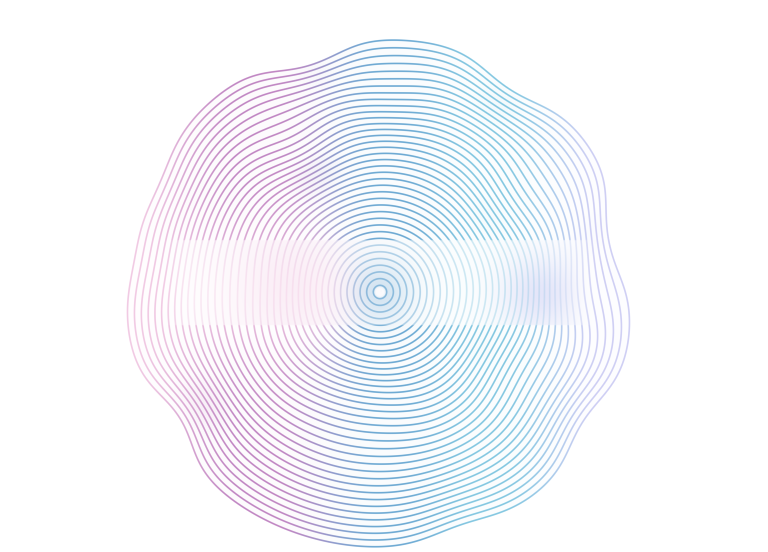
A Shadertoy shader for this background:

```glsl
// Pastel contour rings, dented like a rippled disc, with a pale band across the centre.
#define CENTER vec2(-0.0073, -0.029)
#define RING_COUNT 38.0
#define DISC_RADIUS 0.462
#define LINE_HALF_WIDTH 0.0015
#define DENT_SIZE 0.085
#define BAND_FADE 0.62
#define PINK vec3(0.94, 0.77, 0.88)
#define ORCHID vec3(0.73, 0.48, 0.74)
#define BLUE vec3(0.37, 0.63, 0.81)
#define SKY vec3(0.47, 0.76, 0.87)
#define LAVENDER vec3(0.79, 0.79, 0.95)

// Each dent: angle, distance from the centre, depth
const int DENT_COUNT = 16;
const vec3 DENTS[DENT_COUNT] = vec3[](
    vec3( 0.24, 0.455, 0.036), vec3( 1.00, 0.46, 0.028),
    vec3( 1.87, 0.46,  0.034), vec3( 2.69, 0.45, 0.016),
    vec3(-2.58, 0.44,  0.034), vec3(-1.24, 0.46, 0.016),
    vec3(-0.57, 0.45,  0.026), vec3( 2.08, 0.30, 0.030),
    vec3( 1.53, 0.36,  0.015), vec3( 0.60, 0.30, 0.022),
    vec3( 0.00, 0.36,  0.028), vec3(-0.52, 0.27, 0.020),
    vec3(-1.55, 0.22,  0.012), vec3( 3.10, 0.20, 0.015),
    vec3(-2.00, 0.22,  0.010), vec3( 3.00, 0.42, 0.014));

// Soft round spot
float spot(vec2 offset, float size) {
    return exp(-dot(offset, offset) / (size * size));
}

// Distance from the centre, raised inside each dent so that rings bend inward
float dentedRadius(vec2 p) {
    float radius = length(p);
    for (int i = 0; i < DENT_COUNT; i++) {
        vec3 dent = DENTS[i];
        vec2 place = dent.y * vec2(cos(dent.x), sin(dent.x));
        radius += dent.z * spot(p - place, DENT_SIZE);
    }
    return radius;
}

// Horizontal colour ramp, paler on the left near the middle height
vec3 inkColor(vec2 p) {
    vec3 ink = mix(PINK, ORCHID, smoothstep(-0.46, -0.25, p.x));
    ink = mix(ink, BLUE, smoothstep(-0.19, 0.0, p.x));
    ink = mix(ink, SKY, smoothstep(0.03, 0.18, p.x));
    ink = mix(ink, LAVENDER, smoothstep(0.22, 0.40, p.x));
    float paleSide = 1.0 - smoothstep(-0.12, -0.02, p.x);
    return mix(ink, PINK, paleSide * exp(-p.y * p.y / 0.015));
}

// Soft-edged box across the disc
float bandMask(vec2 p, float pixel) {
    vec2 inside = vec2(0.40, 0.077) - abs(p - vec2(0.0, 0.017));
    return smoothstep(0.0, 0.06, inside.x) * smoothstep(-pixel, pixel, inside.y);
}

void mainImage(out vec4 fragColor, in vec2 fragCoord) {
    float pixel = 1.0 / iResolution.y;
    vec2 p = (fragCoord - 0.5 * iResolution.xy) * pixel - CENTER;
    float spacing = DISC_RADIUS / RING_COUNT;
    float radius = dentedRadius(p);
    float slope = max(length(vec2(dFdx(radius), dFdy(radius))) / pixel, 0.3);

    // Rings of even stroke width
    float ring = floor(radius / spacing + 0.5);
    float gap = abs(radius - ring * spacing) / slope;
    float line = 1.0 - smoothstep(-0.7 * pixel, 0.7 * pixel, gap - LINE_HALF_WIDTH);
    line *= step(0.5, ring) * step(ring, RING_COUNT + 0.5);

    // Tint where rings crowd together
    float disc = 1.0 - smoothstep(DISC_RADIUS - pixel, DISC_RADIUS + pixel, radius);
    float crowding = disc * smoothstep(1.1, 1.7, slope);
    float band = bandMask(p, pixel);
    vec3 ink = inkColor(p);
    vec3 color = mix(vec3(1.0), ink, 0.03 * disc + 0.3 * crowding * (1.0 - 0.6 * band));

    // Glows in the band and around the hub
    color = mix(color, PINK, 0.28 * band * spot(p - vec2(-0.16, 0.01), 0.11));
    color = mix(color, LAVENDER, 0.45 * band * spot(p - vec2(0.29, -0.005), 0.07));
    float hub = spot(p, 0.055) * smoothstep(0.006, 0.014, length(p));
    color = mix(color, ink, 0.25 * hub);

    float strength = 0.9 * (1.0 - BAND_FADE * band * (1.0 - 0.6 * spot(p, 0.07)));
    color = mix(color, ink, line * strength);
    fragColor = vec4(color, 1.0);
}
```
